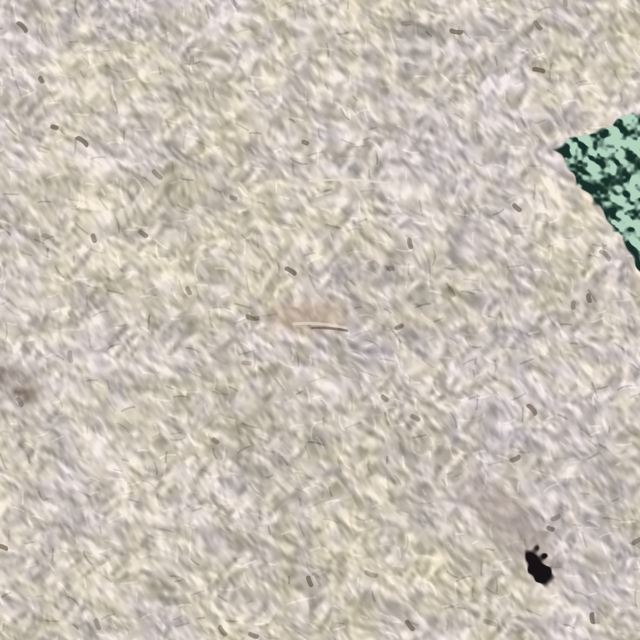
This texture is drawn by a three.js fragment shader. Its source:

```glsl
// Pale fibrous ground of matted straw and grit, with a mossy green corner and a dark hole.
varying vec2 vUv;

const vec3 SHADE = vec3(0.44, 0.42, 0.38);
const vec3 PALE = vec3(0.91, 0.87, 0.83);
const vec3 TAN = vec3(0.70, 0.58, 0.45);
const vec3 MAUVE = vec3(0.62, 0.56, 0.54);
const vec3 UMBER = vec3(0.33, 0.27, 0.22);
const vec3 HOLE = vec3(0.09, 0.07, 0.08);
const vec3 MINT = vec3(0.70, 0.83, 0.75);
const vec3 PINE = vec3(0.09, 0.19, 0.16);
const float LAY = -0.6; // main direction of the fibres, in radians

float hash(vec2 p) {
  vec3 q = fract(vec3(p.xyx) * 0.1031);
  q += dot(q, q.yzx + 33.33);
  return fract((q.x + q.y) * q.z);
}

float noise(vec2 p) {
  vec2 i = floor(p);
  vec2 f = fract(p);
  f = f * f * (3.0 - 2.0 * f);
  float low = mix(hash(i), hash(i + vec2(1.0, 0.0)), f.x);
  float high = mix(hash(i + vec2(0.0, 1.0)), hash(i + vec2(1.0, 1.0)), f.x);
  return mix(low, high, f.y);
}

// Coordinates along and across a direction
vec2 turn(vec2 p, float angle) {
  float c = cos(angle);
  float s = sin(angle);
  return vec2(c * p.x + s * p.y, c * p.y - s * p.x);
}

// Noise stretched along a direction
float grain(vec2 p, float angle, vec2 frequency) {
  return noise(turn(p, angle) * frequency + 57.0);
}

// Soft bent stroke centred on the origin
float stroke(vec2 p, float angle, float halfLength, float halfWidth, float bend) {
  vec2 q = turn(p, angle);
  q.y += bend * q.x * q.x;
  float d = length(vec2(max(abs(q.x) - halfLength, 0.0), q.y)) - halfWidth;
  return 1.0 - smoothstep(-0.0012, 0.0016, d);
}

// One random stroke per cell, present in the given share of cells
float fibres(vec2 p, float cells, float reach, float halfWidth, float share, float seed) {
  vec2 home = floor(p * cells);
  float cover = 0.0;
  for (int y = -1; y <= 1; y++) {
    for (int x = -1; x <= 1; x++) {
      vec2 cell = home + vec2(float(x), float(y));
      vec2 key = cell + seed;
      vec2 centre = (cell + vec2(hash(key), hash(key + 19.7))) / cells;
      float angle = LAY + 2.2 * (hash(key + 41.3) - 0.5);
      float halfLength = reach * mix(0.3, 1.0, hash(key + 63.1)) / cells;
      float bend = 36.0 * (hash(key + 87.9) - 0.5);
      float strength = step(hash(key + 105.5), share) * mix(0.4, 1.0, hash(key + 131.2));
      cover = max(cover, strength * stroke(p - centre, angle, halfLength, halfWidth, bend));
    }
  }
  return cover;
}

// Soft oval spot, 1 at its centre
float spot(vec2 p, vec2 centre, float angle, vec2 radii) {
  return 1.0 - smoothstep(0.3, 1.0, length(turn(p - centre, angle) / radii));
}

// Brightness of the matted ground, 0 shade to 1 pale
float groundTone(vec2 p) {
  vec2 bent = p + 0.012 * (vec2(noise(p * 22.0), noise(p * 22.0 + 71.0)) - 0.5);
  float crossing = smoothstep(0.52, 0.66, noise(p * 26.0 + 9.0));
  float coarse = mix(grain(bent, LAY, vec2(46.0, 112.0)),
                     grain(bent, LAY + 1.5, vec2(50.0, 105.0)), crossing);
  float fine = grain(bent, LAY - 0.35, vec2(95.0, 190.0));
  float broad = grain(p, LAY, vec2(6.0, 13.0));
  float tone = 0.77 + 0.58 * (coarse - 0.5) + 0.42 * (fine - 0.5) + 0.20 * (broad - 0.5);
  tone += 0.22 * fibres(p, 34.0, 0.42, 0.0014, 0.6, 3.0);
  tone -= 0.30 * fibres(p, 31.0, 0.40, 0.0013, 0.45, 211.0);
  return clamp(tone, 0.0, 1.14);
}

// Mossy wedge: speckled colour and soft coverage
vec3 addMoss(vec3 ground, vec2 p) {
  vec2 q = p - vec2(0.866, 0.766);
  float ragged = 0.016 * (noise(p * 65.0) - 0.5);
  float lower = dot(q, vec2(-0.811, -0.585));
  float d = max(dot(q, vec2(-0.403, 0.915)), lower) + ragged;
  float speckle = 0.65 * grain(p, LAY, vec2(75.0, 125.0)) + 0.35 * noise(p * 170.0);
  float rim = smoothstep(-0.022, 0.0, lower) * 0.18 + spot(p, vec2(0.872, 0.76), LAY, vec2(0.025)) * 0.3;
  vec3 moss = mix(PINE, MINT, smoothstep(0.26, 0.60, speckle - rim));
  return mix(ground, moss, 1.0 - smoothstep(-0.003, 0.003, d));
}

void main() {
  vec2 p = vUv;
  vec3 color = mix(SHADE, PALE, groundTone(p));

  // Drifting yellow and mauve tints
  float warmth = noise(p * 9.0 + 31.0) + noise(p * 38.0 + 83.0) - 1.0;
  color += warmth * vec3(0.012, 0.014, -0.045);

  // Sparse dark flecks and stains
  color = mix(color, UMBER, 0.65 * fibres(p, 11.0, 0.09, 0.0035, 0.28, 401.0));
  float patchy = noise(p * 75.0);
  color = mix(color, UMBER, 0.8 * patchy * spot(p, vec2(0.025, 0.40), LAY, vec2(0.06, 0.03)));
  color = mix(color, TAN, 0.35 * spot(p, vec2(0.48, 0.505), 0.0, vec2(0.09, 0.04)));
  color = mix(color, MAUVE, 0.45 * spot(p, vec2(0.80, 0.18), -0.85, vec2(0.17, 0.05)));

  // Loose straws
  color = mix(color, PALE, 0.8 * stroke(p - vec2(0.546, 0.719), -0.03, 0.062, 0.0016, 1.0));
  color = mix(color, PALE, 0.7 * stroke(p - vec2(0.50, 0.494), -0.08, 0.04, 0.002, 2.0));
  color = mix(color, UMBER, 0.6 * stroke(p - vec2(0.515, 0.487), -0.08, 0.027, 0.0017, 2.0));

  // Hole and moss
  float hole = spot(p + 0.012 * (patchy - 0.5), vec2(0.842, 0.117), -1.0, vec2(0.042, 0.02));
  color = mix(color, HOLE, smoothstep(0.1, 0.6, hole));
  color = addMoss(color, p);

  gl_FragColor = vec4(clamp(color, 0.0, 1.0), 1.0);
}
```
